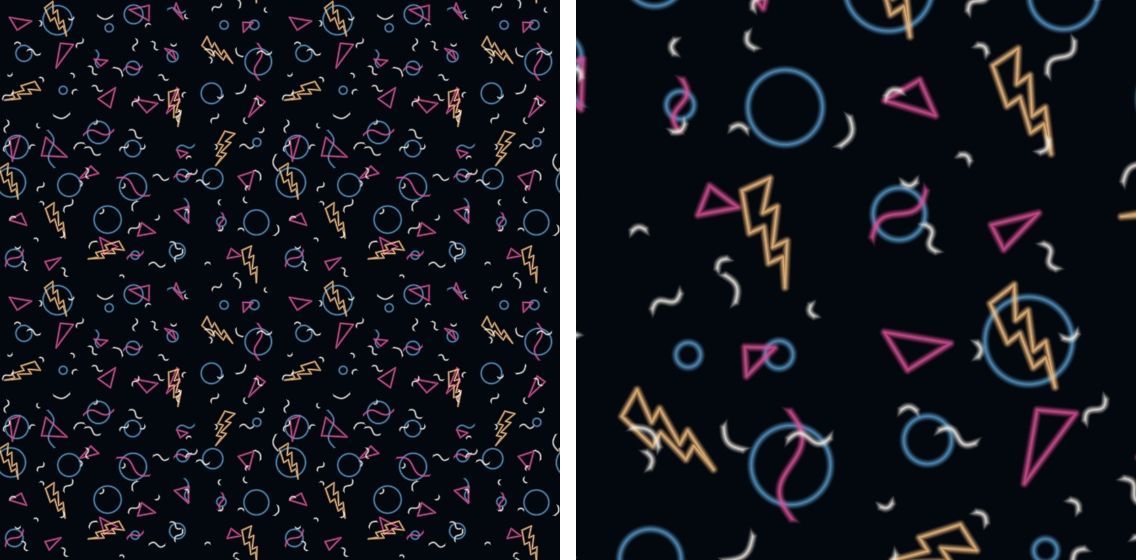
Left: the whole. Right: its middle third, enlarged.
Write a three.js fragment shader that draws this pattern.

```glsl
// Neon party print: outlined circles, triangles and lightning bolts with
// cream confetti on near-black. Jittered grids wrap around a square tile that
// repeats twice each way; stroke distances are kept per ink, then layered.
varying vec2 vUv;

const float PI = 3.14159265;
const float TILES = 2.0;        // repeats across the canvas
const float GROUPS = 7.0;       // large motifs along a tile
const float CONFETTI = 10.0;    // small curls along a tile
const float SOFTNESS = 0.0046;  // stroke edge, in tile units
const float FAR = 1.0;

const vec3 NIGHT = vec3(0.010, 0.030, 0.054);
const vec3 BLUE = vec3(0.33, 0.60, 0.79);
const vec3 PINK = vec3(0.88, 0.31, 0.59);
const vec3 AMBER = vec3(1.00, 0.77, 0.50);
const vec3 CREAM = vec3(0.98, 0.96, 0.92);

float hash(vec2 cell, float seed) {
  vec3 q = fract(vec3(cell.xyx + seed * 7.31) * vec3(0.1031, 0.1030, 0.0973));
  q += dot(q, q.yzx + 33.33);
  return fract((q.x + q.y) * q.z);
}

vec2 rotate(vec2 p, float angle) {
  float c = cos(angle), s = sin(angle);
  return vec2(c * p.x - s * p.y, s * p.x + c * p.y);
}

float segmentDistance(vec2 p, vec2 a, vec2 b) {
  vec2 ab = b - a;
  return length(p - a - ab * clamp(dot(p - a, ab) / dot(ab, ab), 0.0, 1.0));
}

// Open cosine curve, cut off at halfLength on both sides
float waveDistance(vec2 p, float halfLength, float height, float k, float phase) {
  float angle = k * p.x + phase;
  float slope = height * k * sin(angle);
  float d = abs(p.y - height * cos(angle)) / sqrt(1.0 + slope * slope);
  return max(d, abs(p.x) - halfLength);
}

// Corner of an uneven triangle
vec2 corner(vec2 cell, float i, float size) {
  float angle = (i + 0.8 * (hash(cell, 20.0 + i) - 0.5)) * 2.0 * PI / 3.0;
  return size * mix(0.5, 1.3, hash(cell, 30.0 + i)) * vec2(cos(angle), sin(angle));
}

float triangleDistance(vec2 p, vec2 cell, float size) {
  vec2 a = corner(cell, 0.0, size);
  vec2 b = corner(cell, 1.0, size);
  vec2 c = corner(cell, 2.0, size);
  return min(segmentDistance(p, a, b),
             min(segmentDistance(p, b, c), segmentDistance(p, c, a)));
}

// Point i of one bolt edge: a zigzag from a flat top to a sharp tip
vec2 boltPoint(float i, float side) {
  float t = floor((i + 1.0) * 0.5) / 3.0;
  float kink = 0.15 * (1.0 - 2.0 * mod(i, 2.0));
  float lean = 0.55 * side * t * (1.0 - t);
  return vec2(side * 0.29 * (1.0 - t) + kink, 1.0 - 2.0 * t + lean);
}

float boltDistance(vec2 p, float size) {
  vec2 q = p / size;
  float d = segmentDistance(q, boltPoint(0.0, -1.0), boltPoint(0.0, 1.0));
  for (int n = 0; n < 5; n++) {
    float i = float(n);
    d = min(d, segmentDistance(q, boltPoint(i, -1.0), boltPoint(i + 1.0, -1.0)));
    d = min(d, segmentDistance(q, boltPoint(i, 1.0), boltPoint(i + 1.0, 1.0)));
  }
  return d * size;
}

// Distances of one motif group: x blue, y pink, z amber
vec3 groupDistance(vec2 p, vec2 cell) {
  // A Latin-square term spreads the kinds evenly
  float kind = fract((2.0 * cell.x + 3.0 * cell.y + 2.2 * hash(cell, 3.0)) / GROUPS);
  float grow = hash(cell, 4.0);
  float spin = 2.0 * PI * hash(cell, 5.0);
  bool bolt = kind > 0.81;
  bool circle = kind < 0.48 || kind > 0.94;
  bool triangle = kind > 0.39 && kind < 0.93 && !(kind > 0.81 && kind < 0.87);
  float radius = bolt ? 0.052 : mix(0.014, 0.052, grow * grow);
  float size = bolt ? 0.050 : mix(0.020, 0.054, grow);
  vec2 offset = 0.04 * (vec2(hash(cell, 6.0), hash(cell, 7.0)) - 0.5);
  vec3 d = vec3(FAR);
  if (circle) d.x = abs(length(p) - radius);
  if (triangle) d.y = triangleDistance(rotate(p - offset, spin), cell, size);
  if (bolt) {
    float side = hash(cell, 8.0) < 0.5 ? -1.0 : 1.0;
    d.z = boltDistance(rotate(p, side * mix(0.2, 1.15, hash(cell, 9.0))), 0.063);
  }
  // Waves cross some circles in pink and some triangles in blue
  float reach = 1.35 * max(radius, 0.022);
  float wave = waveDistance(rotate(p, spin), reach, 0.22 * reach, PI / reach, 0.5 * PI);
  if (kind < 0.14) d.y = min(d.y, wave);
  if (kind > 0.73 && !bolt) d.x = min(d.x, wave);
  return d;
}

// S-shaped squiggles, long arcs or short bent commas
float confettiDistance(vec2 p, vec2 cell) {
  float pick = hash(cell, 13.0);
  float grow = hash(cell, 14.0);
  vec2 q = rotate(p, 2.0 * PI * hash(cell, 15.0));
  if (pick > 0.88) return FAR;
  float reach = pick < 0.40 ? mix(0.016, 0.028, grow * grow) : mix(0.006, 0.009, grow);
  if (pick < 0.25) return waveDistance(q, reach, 0.26 * reach, PI / reach, 0.5 * PI);
  return waveDistance(q, reach, 0.45 * reach, 0.5 * PI / reach, 0.0);
}

// Visits the 3x3 cells around p; w holds the cream confetti
vec4 scatter(vec2 p, float count, float jitter, bool large) {
  vec4 d = vec4(FAR);
  for (int n = 0; n < 9; n++) {
    vec2 home = floor(p * count) + vec2(mod(float(n), 3.0), floor(float(n) / 3.0)) - 1.0;
    vec2 cell = mod(home, count);
    vec2 shift = jitter * (vec2(hash(cell, 1.0 + count), hash(cell, 2.0 + count)) - 0.5);
    vec2 local = p - (home + 0.5 + shift) / count;
    if (large) d.xyz = min(d.xyz, groupDistance(local, cell));
    else d.w = min(d.w, confettiDistance(local, cell));
  }
  return d;
}

vec3 ink(vec3 base, vec3 color, float d, float halfWidth) {
  return mix(color, base, smoothstep(halfWidth - SOFTNESS, halfWidth + SOFTNESS, d));
}

void main() {
  vec2 p = vUv * TILES;
  vec4 d = min(scatter(p, GROUPS, 0.5, true), scatter(p, CONFETTI, 0.8, false));
  vec3 color = ink(NIGHT, BLUE, d.x, 0.0024);
  color = ink(color, PINK, d.y, 0.0026);
  color = ink(color, AMBER, d.z, 0.0025);
  color = ink(color, CREAM, d.w, 0.0022);
  gl_FragColor = vec4(color, 1.0);
}
```
